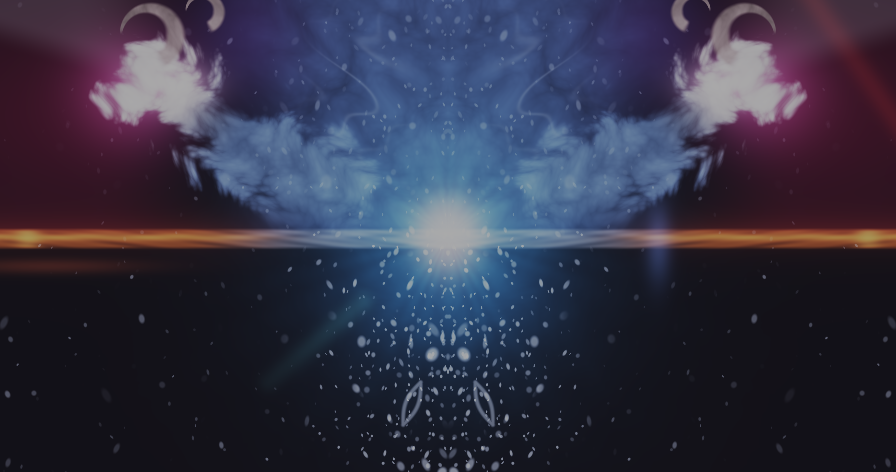
A Shadertoy shader for this background:

```glsl
// Mirrored night scene: a blue flare on an amber light beam, with glowing smoke arms and falling shards.

const vec3 NIGHT = vec3(0.072, 0.066, 0.092);
const vec3 HAZE_BLUE = vec3(0.14, 0.20, 0.37);
const vec3 WINE = vec3(0.15, 0.012, 0.05);
const vec3 MAGENTA = vec3(0.36, 0.12, 0.29);
const vec3 FLARE_BLUE = vec3(0.17, 0.52, 0.82);
const vec3 AMBER = vec3(0.62, 0.27, 0.09);
const vec3 PALE = vec3(0.62, 0.66, 0.78);

vec2 hash22(vec2 p) {
    vec3 q = fract(p.xyx * vec3(0.1031, 0.1030, 0.0973));
    q += dot(q, q.yzx + 33.33);
    return fract((q.xx + q.yz) * q.zy);
}

// Soft elliptical light
float glow(vec2 p, vec2 center, vec2 radius) {
    vec2 q = (p - center) / radius;
    return exp(-dot(q, q));
}

// Position along a segment (x) and distance from it (y)
vec2 segment(vec2 p, vec2 a, vec2 b) {
    vec2 ab = b - a;
    float t = clamp(dot(p - a, ab) / dot(ab, ab), 0.0, 1.0);
    return vec2(t, length(p - a - ab * t));
}

float waves(vec2 p) {
    return (sin(p.x + 1.7 * sin(p.y)) + 0.5 * sin(2.3 * p.y - 1.9 * p.x)) / 1.5;
}

// Cellular noise: distance to the nearest scattered point
float cellular(vec2 p) {
    vec2 id = floor(p), f = fract(p);
    float nearest = 2.0;
    for (int y = -1; y <= 1; y++)
        for (int x = -1; x <= 1; x++) {
            vec2 cell = vec2(x, y);
            nearest = min(nearest, length(cell + hash22(id + cell + 50.0) - f));
        }
    return nearest;
}

float billows(vec2 p) {
    float sum = 0.0, weight = 0.5;
    for (int i = 0; i < 4; i++) {
        sum += weight * (1.0 - cellular(p));
        p = mat2(1.6, 1.2, -1.2, 1.6) * p + 3.7;
        weight *= 0.5;
    }
    return sum;
}

// One scattered, randomly turned fleck per grid cell
float debris(vec2 p, float cell, float chance) {
    vec2 id = floor(p / cell) + 90.0;
    vec2 place = hash22(id), shape = hash22(id + 37.0), pick = hash22(id + 71.0);
    vec2 q = fract(p / cell) - mix(vec2(0.3), vec2(0.7), place);
    float angle = 1.6 * (shape.x - 0.5), c = cos(angle), s = sin(angle);
    q = mat2(c, s, -s, c) * q * vec2(mix(1.0, 2.4, pick.y), 1.0);
    float size = mix(0.13, 0.29, shape.y * shape.y);
    float fleck = smoothstep(size, size * 0.4, length(q));
    return fleck * smoothstep(pick.x, pick.x + 0.15, chance) * mix(0.3, 1.0, place.y);
}

// Curved claw around a center, thinning toward its tip
float claw(vec2 p, vec2 center, float radius, float thickness) {
    vec2 q = p - center;
    float turn = atan(q.y, -q.x) / 3.1416;
    float width = thickness * (1.0 - 0.9 * max(turn, 0.0));
    float ends = smoothstep(-0.42, -0.3, turn) * smoothstep(1.0, 0.9, turn);
    return ends * smoothstep(width, width * 0.45, abs(length(q) - radius));
}

void mainImage(out vec4 fragColor, in vec2 fragCoord) {
    vec2 p = (fragCoord - 0.5 * iResolution.xy) / iResolution.y;
    vec2 m = vec2(abs(p.x), p.y);
    float above = smoothstep(-0.03, 0.03, p.y);
    float outer = smoothstep(0.27, 0.56, m.x);
    float billow = billows(m * 10.0 + 0.2 * waves(m * 22.0));

    // Sky: blue center, wine sides, grey light in the corners
    vec3 color = NIGHT;
    color += HAZE_BLUE * above * exp(-pow(m.x / 0.37, 4.0)) * (0.45 + 1.1 * billow);
    color += WINE * above * smoothstep(0.45, 0.75, m.x) * (0.4 + 0.6 * glow(m, vec2(0.8, 0.25), vec2(0.35, 0.2)));
    color += MAGENTA * glow(m, vec2(0.66, 0.31), vec2(0.12, 0.11));
    color += vec3(0.10, 0.05, 0.17) * glow(m, vec2(0.43, 0.43), vec2(0.13, 0.15));
    float cone = smoothstep(-0.015, 0.06, p.y - 0.33 - 0.3 * (m.x - 0.68));
    color += vec3(0.10, 0.11, 0.12) * cone * smoothstep(0.55, 0.8, m.x);
    float slant = segment(p, vec2(0.76, 0.52), vec2(0.98, 0.20)).y;
    color += vec3(0.10, 0.02, 0.01) * exp(-pow(slant / 0.025, 2.0));

    // Smoke arms, hot at the outer end
    vec2 arm = segment(m, vec2(0.64, 0.335), vec2(0.27, 0.09));
    float body = mix(0.05, 0.095, arm.x) - arm.y + (billow - 0.5) * 0.24;
    float smoke = smoothstep(-0.03, 0.04, body) * smoothstep(0.0, 0.09, p.y);
    vec3 smokeColor = mix(vec3(0.85, 0.80, 0.88), vec3(0.33, 0.43, 0.68), smoothstep(0.08, 0.55, arm.x));
    color = mix(color, smokeColor * (0.25 + 1.4 * billow), smoke * mix(1.0, 0.75, arm.x));
    color += vec3(0.6, 0.52, 0.6) * glow(m, vec2(0.59, 0.32), vec2(0.08, 0.045));

    // Pale claws and faint glassy filaments
    float claws = max(claw(m, vec2(0.635, 0.425), 0.058, 0.025), claw(m, vec2(0.52, 0.475), 0.035, 0.016));
    color = mix(color, vec3(0.62, 0.53, 0.56) * (0.2 + 1.4 * billow), 0.9 * claws);
    float filament = exp(-pow(waves(m * 24.0 + 0.8) / 0.12, 2.0));
    color += 0.17 * PALE * filament * glow(m, vec2(0.19, 0.32), vec2(0.08, 0.13));

    // Beam: amber at the sides, pale blue near the flare
    float streak = 0.75 + 0.25 * waves(vec2(m.x * 34.0, p.y * 190.0));
    float beam = smoothstep(0.024, 0.014, abs(p.y + 0.006));
    color += mix(PALE * 0.5, AMBER * 0.75, outer) * beam * streak;
    color += vec3(0.45, 0.24, 0.08) * outer * exp(-pow((p.y + 0.003) / 0.007, 2.0));
    color += vec3(0.4, 0.25, 0.1) * beam * glow(m, vec2(0.89, 0.0), vec2(0.025, 0.04));
    color += vec3(0.17, 0.04, 0.02) * outer * exp(-abs(p.y - 0.01) / 0.03);
    color += vec3(0.17, 0.06, 0.03) * glow(p, vec2(-0.85, -0.064), vec2(0.2, 0.016));

    // Central flare with uneven rays
    float r = length(p * vec2(1.0, 0.9));
    float angle = atan(p.x, p.y);
    float rays = 0.75 + 0.5 * billow + 0.06 * sin(angle * 23.0 + 2.0 * sin(angle * 7.0));
    color += FLARE_BLUE * exp(-r / 0.13) * rays * 1.1;
    color += vec3(0.03, 0.08, 0.18) * glow(p, vec2(0.0, -0.08), vec2(0.21, 0.16));
    color += vec3(0.75, 0.42, 0.35) * glow(p, vec2(0.0), vec2(0.062, 0.07));

    // Falling shards, densest in the lower column
    float column = glow(m, vec2(0.0, -0.28), vec2(0.19, 0.32));
    float chance = mix(0.09 + 0.9 * column, 0.35 * exp(-m.x * 2.0), above);
    float flecks = 0.0;
    for (int i = 0; i < 5; i++) {
        float cell = 0.075 * pow(0.76, float(i));
        flecks += debris(m + vec2(0.013, 0.31) * float(i), cell, chance);
    }
    color += PALE * flecks * mix(0.85, 0.3, above);
    vec2 leaf = segment(m, vec2(0.058, -0.31), vec2(0.095, -0.40));
    float rim = abs(leaf.y - 0.013 * sin(3.1416 * leaf.x));
    color += 0.5 * PALE * smoothstep(0.007, 0.001, rim);

    // Lens ghosts
    color += vec3(0.10, 0.15, 0.28) * glow(p, vec2(0.446, -0.015), vec2(0.026, 0.08));
    vec2 ghost = segment(p, vec2(-0.38, -0.31), vec2(-0.18, -0.14));
    color += vec3(0.04, 0.10, 0.10) * exp(-pow(ghost.y / 0.022, 2.0)) * (0.4 + 0.6 * ghost.x);

    // Muted highlights
    fragColor = vec4(color / pow(1.0 + pow(color / 0.67, vec3(4.0)), vec3(0.25)), 1.0);
}
```
